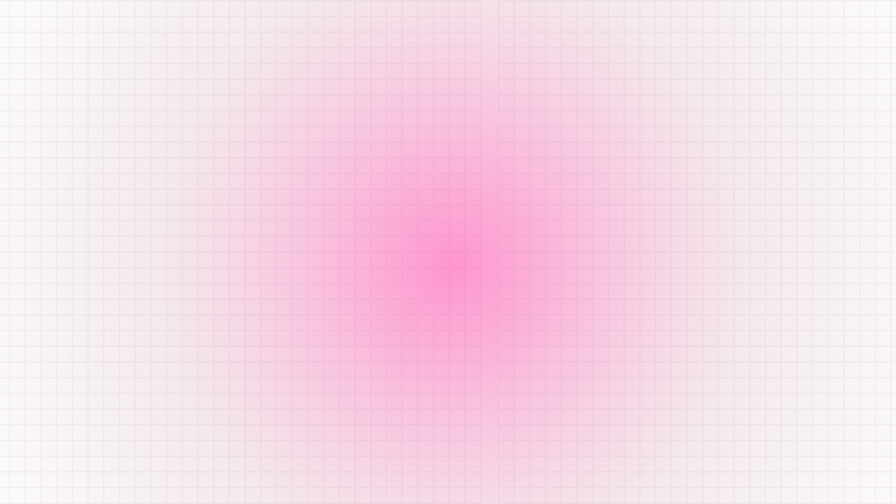
A Shadertoy shader for this background:

```glsl
const vec3 CORE = vec3(1.0, 0.585, 0.81);
const vec3 BLUSH = vec3(0.955, 0.915, 0.925);
const vec3 PAPER = vec3(0.985, 0.98, 0.98);
const vec3 INK = vec3(0.55, 0.42, 0.52);

const vec2 GLOW_CENTER = vec2(0.898, 0.472);
const float GLOW_RADIUS = 0.61;
const float CELL = 0.03116;
const float LINE_WIDTH = 0.0028;
const float SEAM_LEFT = 0.9537;
const float SEAM_RIGHT = 0.9891;

// Coverage of evenly spaced lines, one of which passes through the origin
float ruledLines(float x, float spacing, float width, float pixel) {
    float d = abs(mod(x + 0.5 * spacing, spacing) - 0.5 * spacing);
    float halfWidth = 0.5 * max(width, pixel);
    return 1.0 - smoothstep(halfWidth - 0.5 * pixel, halfWidth + 0.5 * pixel, d);
}

// Pink core fading to blush, then to pale paper
vec3 radialGlow(vec2 p, vec2 center, float radius) {
    float r = length((p - center) * vec2(1.02, 0.98));
    float glow = pow(max(1.0 - r / radius, 0.0), 1.2);
    vec3 base = mix(BLUSH, PAPER, smoothstep(0.52, 1.08, r));
    return mix(base, CORE, glow);
}

// Two grids that meet at a bare vertical seam
float splitGrid(vec2 p, float pixel) {
    float seamMiddle = 0.5 * (SEAM_LEFT + SEAM_RIGHT);
    float start = p.x < seamMiddle ? SEAM_LEFT : SEAM_RIGHT;
    float seamDistance = abs(p.x - seamMiddle) - 0.5 * (SEAM_RIGHT - SEAM_LEFT);
    float outside = smoothstep(-0.5 * pixel, 0.5 * pixel, seamDistance + 0.5 * LINE_WIDTH);
    float columns = ruledLines(p.x - start, CELL, LINE_WIDTH, pixel);
    float rows = ruledLines(p.y - 0.5, CELL, LINE_WIDTH, pixel);
    return max(columns, rows) * outside;
}

void mainImage(out vec4 fragColor, in vec2 fragCoord) {
    // Canvas height is one unit
    float pixel = 1.0 / iResolution.y;
    vec2 p = fragCoord * pixel;
    p.x += 0.5 * (16.0 / 9.0 - iResolution.x * pixel);

    vec3 color = radialGlow(p, GLOW_CENTER, GLOW_RADIUS);
    color = mix(color, INK, 0.065 * splitGrid(p, pixel));
    fragColor = vec4(color, 1.0);
}
```
